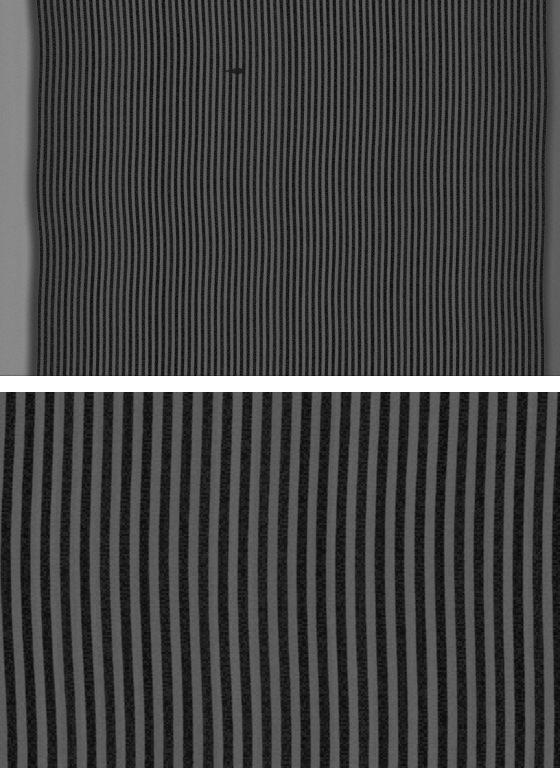
Top: the whole. Bottom: its middle third, enlarged.
This texture is drawn by a Shadertoy shader. Its source:

```glsl
// Draws a grey striped ribbed cloth with wavy edges, fine grain and a small dark snag.

const float STRIPES = 77.5;                     // ends on a dark stripe at both sides
const vec2 GRAIN_CELLS = vec2(768.0, 516.0);
const vec3 DARK_THREAD = vec3(0.105);
const vec3 LIGHT_THREAD = vec3(0.355);
const vec3 BACKDROP_LEFT = vec3(0.535);
const vec3 BACKDROP_RIGHT = vec3(0.37);
const vec3 EDGE_SHADOW = vec3(0.25);

float hash(vec2 p) {
    return fract(sin(dot(p, vec2(127.1, 311.7))) * 43758.5453);
}

float valueNoise(vec2 p) {
    vec2 cell = floor(p);
    vec2 f = fract(p);
    f = f * f * (3.0 - 2.0 * f);
    float low = mix(hash(cell), hash(cell + vec2(1.0, 0.0)), f.x);
    float high = mix(hash(cell + vec2(0.0, 1.0)), hash(cell + 1.0), f.x);
    return mix(low, high, f.y);
}

// Horizontal positions of the cloth borders at height y
float leftBorder(float y) {
    return 0.0675 + 0.0025 * sin(12.0 * y - 8.2) + 0.0012 * sin(23.0 * y);
}

float rightBorder(float y) {
    return 0.9735 + 0.003 * sin(5.0 * y - 2.6) + 0.001 * sin(19.0 * y);
}

// Backdrop on both sides, shaded next to the cloth
vec3 backdrop(vec2 uv, float left, float right) {
    float band = 0.012 * (valueNoise(vec2(uv.x * 90.0, uv.y * 3.0)) - 0.5);
    vec3 leftSide = mix(BACKDROP_LEFT, EDGE_SHADOW, smoothstep(left - 0.026, left - 0.004, uv.x));
    vec3 rightSide = mix(EDGE_SHADOW, BACKDROP_RIGHT, smoothstep(right, right + 0.018, uv.x));
    return mix(leftSide, rightSide, step(0.5, uv.x)) + band;
}

// Alternating threads; t counts stripes across the cloth
vec3 stripes(float t, float y, float grain) {
    float pixel = max(fwidth(t), 0.001);
    float sway = 0.09 * (valueNoise(vec2(t * 0.35, y * 9.0)) - 0.5);
    float shifted = t + 0.25 + sway;
    float id = floor(shifted);
    float offset = abs(fract(shifted) - 0.5);
    float halfWidth = 0.25 + 0.025 * (hash(vec2(id, 3.0)) - 0.5)
                    + 0.02 * (valueNoise(vec2(id * 7.0, y * 60.0)) - 0.5);
    float soft = 0.6 * pixel + 0.03;
    float light = smoothstep(halfWidth - soft, halfWidth + soft, offset);

    vec3 dark = DARK_THREAD + 0.03 * (hash(vec2(id, 8.0)) - 0.5) + 0.09 * grain;
    float side = abs(2.0 * t / STRIPES - 1.0);
    vec3 bright = LIGHT_THREAD * (1.02 - 0.16 * pow(side, 4.0))
                + 0.02 * (hash(vec2(id, 5.0)) - 0.5) + 0.03 * grain;
    return mix(dark, bright, light);
}

// Coverage of a thin wedge that widens to the right
float snag(vec2 uv) {
    vec2 p = (uv - vec2(0.395, 0.811)) / vec2(0.042, 0.009);
    float thickness = 0.12 + 0.8 * smoothstep(0.1, 0.75, p.x) * (1.0 - 0.6 * smoothstep(0.75, 1.0, p.x));
    float along = smoothstep(-0.05, 0.1, p.x) * (1.0 - smoothstep(0.9, 1.03, p.x));
    return along * (1.0 - smoothstep(thickness - 0.25, thickness + 0.25, abs(p.y)));
}

void mainImage(out vec4 fragColor, in vec2 fragCoord) {
    vec2 uv = fragCoord / iResolution.xy;
    float left = leftBorder(uv.y);
    float right = rightBorder(uv.y);
    float grain = hash(floor(uv * GRAIN_CELLS)) - 0.5;

    // Cloth over backdrop
    float across = (uv.x - left) / (right - left);
    vec3 cloth = stripes(across * STRIPES, uv.y, grain);
    float edge = 1.0 / iResolution.x;
    float inside = smoothstep(-edge, edge, min(uv.x - left, right - uv.x));
    vec3 color = mix(backdrop(uv, left, right) + 0.02 * grain, cloth, inside);

    // Snag and thin shade along the bottom
    color = mix(color, DARK_THREAD, 0.85 * snag(uv));
    color *= mix(0.75, 1.0, smoothstep(0.0, 0.005, uv.y));

    fragColor = vec4(clamp(color, 0.0, 1.0), 1.0);
}
```
